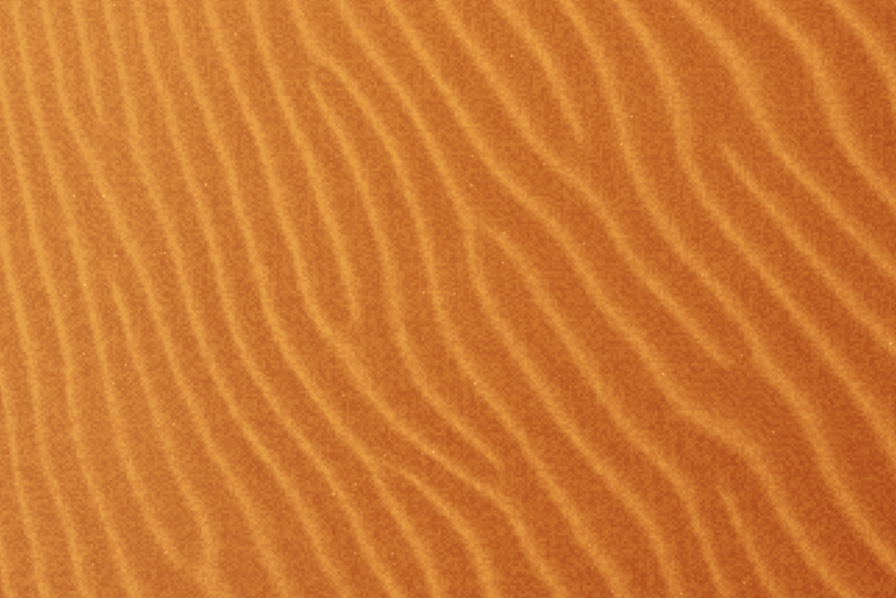
Give the GLSL for this texture, as a Shadertoy shader.

```glsl
// Wind-rippled orange desert sand seen under low, warm light.
// A bent, widening stripe phase forms the crests; vortices in that phase make
// crests fork and end, and fine value noise adds the grains.

const float TAU = 6.2831853;
const vec3 SHADOW_SAND = vec3(0.710, 0.340, 0.125);
const vec3 LIT_SAND = vec3(0.880, 0.575, 0.240);
const vec3 HAZE = vec3(-0.008, 0.004, 0.018);

float hash(vec2 p) {
    return fract(sin(dot(p, vec2(127.1, 311.7))) * 43758.5453);
}

float valueNoise(vec2 p) {
    vec2 cell = floor(p);
    vec2 f = fract(p);
    f = f * f * f * (f * (f * 6.0 - 15.0) + 10.0);
    float low = mix(hash(cell), hash(cell + vec2(1.0, 0.0)), f.x);
    float high = mix(hash(cell + vec2(0.0, 1.0)), hash(cell + vec2(1.0)), f.x);
    return mix(low, high, f.y);
}

// Noise centred on zero
float wobble(vec2 p) {
    return valueNoise(p) - 0.5;
}

// Crest count across the slope: steep at left, flatter and wider at upper right
float ripplePhase(vec2 p) {
    float across = p.x + p.y * (0.3 + 0.3 * p.x) + 0.2 * p.x * p.y * p.y;
    across += 0.13 * wobble(p * vec2(2.3, 3.4) + 4.7);
    across += 0.035 * wobble(p * 6.0 + 21.3);
    return 23.0 * log(1.0 + 0.69 * across);
}

// x: phase added by the forks, y: crest strength, fading at each fork
vec2 forks(vec2 p, float aspect) {
    float phase = 0.0;
    float strength = 1.0;
    for (int i = 0; i < 12; i++) {
        vec2 cell = vec2(float(i % 4), float(i / 4));
        vec2 jitter = vec2(hash(cell + 3.1), hash(cell + 8.6));
        vec2 centre = (cell + 0.15 + 0.7 * jitter) * vec2(aspect / 4.0, 1.0 / 3.0);
        vec2 d = p - centre;
        float turn = mod(cell.x + cell.y, 2.0) * 2.0 - 1.0;
        phase += turn * atan(d.y, d.x) / TAU;
        strength *= smoothstep(-0.012, 0.035, length(d));
    }
    return vec2(phase, strength);
}

// Narrow bright crest with one side slightly steeper, from 0 to 1
float crestProfile(float phase) {
    float a = TAU * phase;
    float wave = 0.5 + 0.5 * cos(a + 0.35 * cos(a));
    return wave * wave * wave;
}

float sandGrain(vec2 p) {
    return 0.44 * wobble(p * 215.0) + 0.14 * wobble(p * 120.0 + 37.0);
}

// Sparse glinting grains, one candidate per cell
float glints(vec2 p, float density) {
    vec2 cell = floor(p * density);
    vec2 centre = 0.3 + 0.4 * vec2(hash(cell + 5.2), hash(cell + 9.4));
    float chosen = step(0.99, hash(cell + 17.0));
    float dist = length(fract(p * density) - centre);
    return chosen * (1.0 - smoothstep(0.06, 0.22, dist));
}

void mainImage(out vec4 fragColor, in vec2 fragCoord) {
    vec2 p = fragCoord / iResolution.y;
    float aspect = iResolution.x / iResolution.y;
    float right = p.x / aspect;

    // Ripples, softer towards the hazy left
    vec2 fork = forks(p, aspect);
    float crest = crestProfile(ripplePhase(p) + fork.x) - 0.3125;
    float relief = mix(0.50, 0.64, right) * (1.0 + 0.4 * wobble(p * 4.0 + 13.0));

    // Tone: slope light, relief and grain
    float tone = 0.55 + 0.50 * (0.5 - right) + 0.22 * (p.y - 0.5);
    tone += relief * fork.y * crest;
    tone += 0.06 * wobble(p * 9.0 + 50.0);
    tone += sandGrain(p);

    // Colour
    vec3 color = mix(SHADOW_SAND, LIT_SAND, clamp(tone, -0.25, 1.15));
    color += HAZE * (1.0 - smoothstep(0.0, 0.6, right));
    color += vec3(0.10, 0.13, 0.11) * glints(p, 60.0);
    fragColor = vec4(color, 1.0);
}
```
